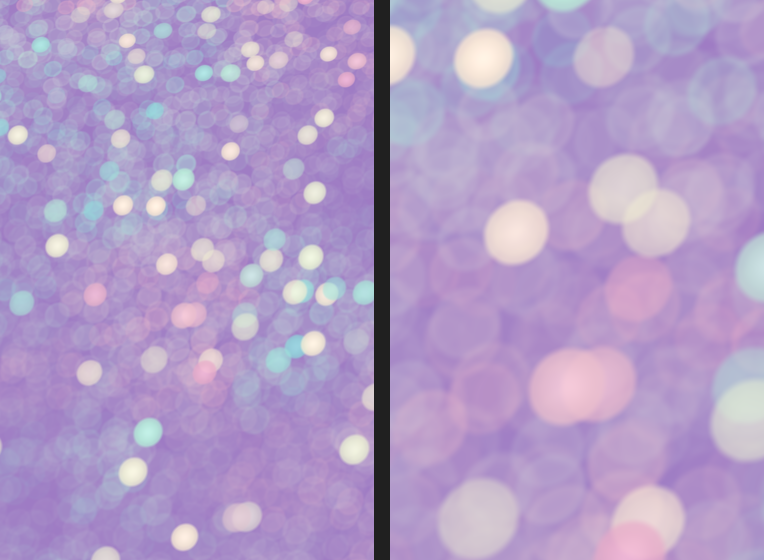
Left, the full canvas; right, a detail of the centre.
A Shadertoy shader for this background:

```glsl
// Soft lilac bokeh: translucent pastel discs over a violet haze.
// Jittered grids are stacked in layers, with rows packed closer towards the
// top; faint discs come first and a few sparse bright ones finish the stack.

#define LAYERS 11
#define BRIGHT_LAYERS 2
#define CELL 0.1            // grid pitch, in canvas widths
#define ROW_SQUEEZE 0.3     // how much rows close up with height
#define RADIUS_LOW 0.039
#define RADIUS_HIGH 0.025
#define EDGE_SOFT 0.13      // edge blur as a share of the radius
#define FAINT_ALPHA 0.16
#define BRIGHT_CHANCE 0.19
#define VIOLET vec3(0.615, 0.475, 0.765)
#define LAVENDER vec3(0.78, 0.76, 0.84)

float hash(vec2 p) {
    return fract(sin(dot(p, vec2(127.1, 311.7))) * 43758.5453);
}

float noise(vec2 p) {
    vec2 i = floor(p), f = fract(p);
    f = f * f * (3.0 - 2.0 * f);
    return mix(mix(hash(i), hash(i + vec2(1, 0)), f.x),
               mix(hash(i + vec2(0, 1)), hash(i + vec2(1, 1)), f.x), f.y);
}

// Height to row space and back.
float toRow(float y) { return y + ROW_SQUEEZE * y * y; }
float fromRow(float v) {
    return (sqrt(max(1.0 + 4.0 * ROW_SQUEEZE * v, 0.0)) - 1.0) / (2.0 * ROW_SQUEEZE);
}

// Local amount of light: strongest at the upper left, clumped everywhere.
float lightField(vec2 p) {
    float lift = mix(0.6, 1.3, smoothstep(0.3, 1.45, p.y));
    float shade = 1.0 - 0.5 * smoothstep(0.6, 1.0, p.x) * smoothstep(0.5, 1.0, p.y);
    return lift * shade * mix(0.5, 1.4, noise(p * 4.5 + 3.7));
}

// Pastel tint: aqua gathers at the left, pink elsewhere, cream when bright.
vec3 tint(vec2 p, float roll, float pick, bool bright) {
    float cool = noise(p * 4.0 + 17.0) + 0.3 * smoothstep(0.75, 0.1, p.x)
               * smoothstep(0.4, 0.8, p.y) - 0.08;
    vec3 aqua = mix(vec3(0.53, 0.88, 0.87), vec3(0.76, 0.93, 0.84), roll);
    vec3 pink = mix(vec3(0.91, 0.67, 0.79), vec3(0.93, 0.79, 0.81), roll);
    vec3 cream = mix(vec3(0.98, 0.90, 0.83), vec3(0.91, 0.95, 0.83), roll);
    vec3 hue = mix(pink, aqua, smoothstep(0.42, 0.62, cool + 0.3 * (roll - 0.5)));
    if (bright) return pick < 0.55 ? cream : hue;
    return mix(LAVENDER, hue, smoothstep(0.25, 0.8, pick));
}

// Blend the discs of one jittered grid over the colour so far.
vec3 addLayer(vec3 color, vec2 p, int layer) {
    bool bright = layer >= LAYERS - BRIGHT_LAYERS;
    float seed = float(layer) * 19.3 + 5.0;
    vec2 shift = vec2(hash(vec2(seed, 1.0)), hash(vec2(seed, 2.0)));
    vec2 base = floor(vec2(p.x, toRow(p.y)) / CELL + shift);

    for (int j = -1; j <= 1; j++)
    for (int i = -1; i <= 1; i++) {
        vec2 cell = base + vec2(i, j);
        vec2 key = cell + seed;
        vec2 jitter = vec2(hash(key), hash(key + 41.7));
        vec2 center = (cell + jitter - shift) * CELL;
        center.y = fromRow(center.y);

        float light = lightField(center);
        float roll = hash(key + 73.1), pick = hash(key + 97.9);
        float power = hash(key + 151.3);
        if (bright && hash(key + 191.9) > BRIGHT_CHANCE * light) continue;

        // Discs shrink and flatten slightly with height.
        float radius = mix(RADIUS_LOW, RADIUS_HIGH, smoothstep(0.1, 1.45, center.y));
        radius *= mix(0.88, 1.06, roll);
        vec2 d = p - center;
        d.y = (d.y - 0.12 * d.x) * (1.0 + 0.2 * smoothstep(1.0, 1.5, center.y));
        float r = length(d) / radius;
        float blur = max(EDGE_SOFT, 1.0 / (iResolution.x * radius));
        float disc = 1.0 - smoothstep(1.0 - blur, 1.0 + blur, r);

        // A thin rim lifts faint discs; bright ones glow in the middle.
        float rim = smoothstep(0.6, 0.93, r);
        float alpha = bright ? mix(0.42, 0.95, power) * (1.0 - 0.12 * rim)
                             : FAINT_ALPHA * light * mix(0.35, 1.65, power * power)
                               * (0.88 + 0.35 * rim);
        vec3 hue = tint(center, roll, pick, bright);
        if (bright) hue += 0.08 * power * (1.0 - smoothstep(0.0, 0.9, r));
        color = mix(color, hue, clamp(alpha * disc, 0.0, 1.0));
    }
    return color;
}

void mainImage(out vec4 fragColor, in vec2 fragCoord) {
    vec2 p = fragCoord / iResolution.x;
    p.y *= 1.5 * iResolution.x / iResolution.y;

    // Violet haze, paler where the light gathers.
    float haze = 0.14 * lightField(p) * noise(p * 6.0 + 8.0);
    vec3 color = mix(VIOLET, LAVENDER, haze);

    for (int layer = 0; layer < LAYERS; layer++) color = addLayer(color, p, layer);

    fragColor = vec4(clamp(color, 0.0, 1.0), 1.0);
}
```
